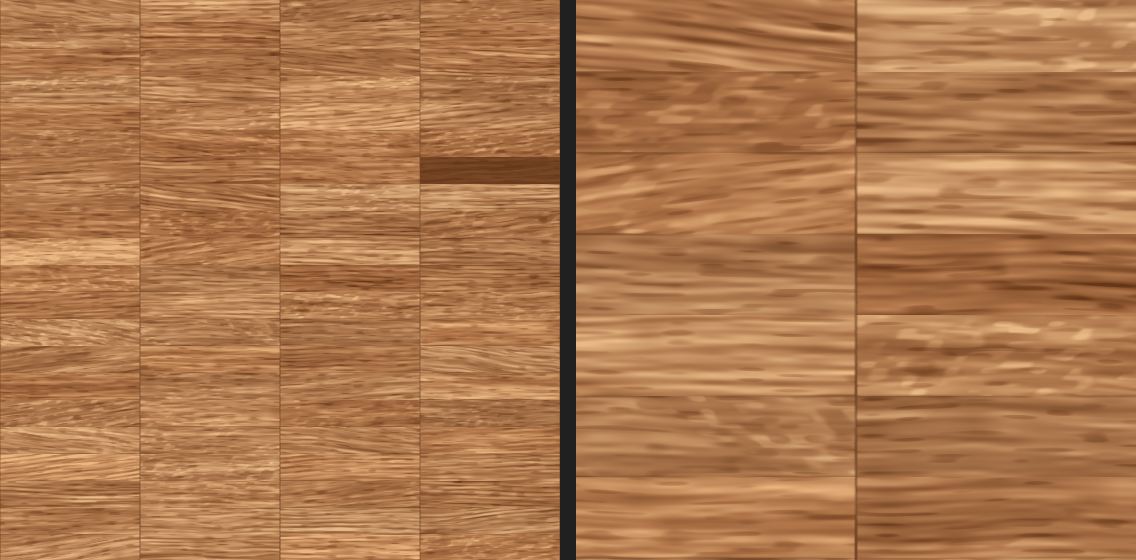
Left: the whole. Right: its middle third, enlarged.
This texture is drawn by a WebGL 1 fragment shader. Its source:

```glsl
precision highp float;

uniform vec2 u_resolution;

#define COLUMNS 4.0
#define ROWS 20.76
#define ROW_OFFSET 0.054
#define JOINT_WIDTH 0.0017
#define SEAM_WIDTH 0.0016
#define DARK_PLANK vec2(3.0, 14.0)
#define PALE_SHARE 0.10
#define GRAIN_CONTRAST 1.0
#define DARK_WOOD vec3(0.52, 0.32, 0.18)
#define MID_WOOD vec3(0.69, 0.47, 0.30)
#define PALE_WOOD vec3(0.88, 0.69, 0.49)

float hash(vec2 p) {
  vec3 q = fract(vec3(p.xyx) * 0.1031);
  q += dot(q, q.yzx + 33.33);
  return fract((q.x + q.y) * q.z);
}

float noise(vec2 p) {
  vec2 i = floor(p), f = fract(p);
  f = f * f * (3.0 - 2.0 * f);
  float low = mix(hash(i), hash(i + vec2(1.0, 0.0)), f.x);
  float high = mix(hash(i + vec2(0.0, 1.0)), hash(i + vec2(1.0, 1.0)), f.x);
  return mix(low, high, f.y);
}

// Noise centred on zero
float signedNoise(vec2 p) {
  return noise(p) - 0.5;
}

float lineCoverage(float dist, float width, float pixel) {
  return clamp((0.5 * width - dist) / pixel + 0.5, 0.0, 1.0);
}

// Tone offset of the figure inside one plank
float woodGrain(vec2 p, vec2 cell) {
  float cut = hash(cell + 31.7);
  float lean = 2.0 * hash(cell + 57.3) - 1.0;
  vec2 seed = 40.0 + 90.0 * vec2(hash(cell + 3.1), hash(cell + 8.9));

  // Tilt and bend the fibres
  vec2 q = p;
  q.y += 0.16 * lean * lean * lean * p.x;
  q.y += 0.005 * signedNoise(p * vec2(12.0, 20.0) + seed);

  // Broad bands, long streaks and fine fibres
  float tone = 0.20 * signedNoise(q * vec2(4.0, 48.0) + seed);
  tone += 0.38 * signedNoise(q * vec2(7.0, 150.0) + seed.yx);
  tone += 0.42 * signedNoise(q * vec2(14.0, 270.0) + seed);
  tone += 0.34 * signedNoise(q * vec2(50.0, 400.0) + seed.yx);

  // Growth rings with narrow dark lines on flat-cut planks
  float phase = 6.2832 * (q.y * mix(85.0, 125.0, cut) + 1.2 * noise(q * vec2(6.0, 40.0) + seed));
  float ring = 0.5 + 0.5 * sin(phase);
  float ringFade = noise(q * vec2(12.0, 70.0) + seed.yx);
  tone -= 0.50 * smoothstep(0.30, 0.75, cut) * ringFade * (ring * ring - 0.37);

  // Short thin pores
  float pores = noise(q * vec2(45.0, 330.0) + seed + 17.0);
  tone -= 0.28 * smoothstep(0.64, 0.90, pores);

  // Small slanted ray flecks on quarter-cut planks
  float slant = lean < 0.0 ? -0.7 : 0.7;
  vec2 ray = vec2(p.x + slant * p.y, p.y) * vec2(95.0, 250.0) + seed;
  float flecks = smoothstep(0.50, 0.85, noise(ray)) - 0.22;
  float patches = smoothstep(0.25, 0.70, noise(p * vec2(14.0, 30.0) + seed.yx));
  tone += 0.26 * flecks * patches * (1.0 - smoothstep(0.30, 0.55, cut));
  return tone;
}

vec3 woodColor(float tone) {
  vec3 lower = mix(DARK_WOOD, MID_WOOD, 2.0 * min(tone, 0.5));
  return mix(lower, PALE_WOOD, 2.0 * max(tone - 0.5, 0.0));
}

void main() {
  vec2 uv = gl_FragCoord.xy / u_resolution;
  vec2 pixel = 1.0 / u_resolution;
  vec2 grid = uv * vec2(COLUMNS, ROWS) + vec2(0.0, ROW_OFFSET);
  vec2 cell = floor(grid);
  float isDark = 1.0 - step(0.5, distance(cell, DARK_PLANK));

  // Tone of the whole plank, with some pale ones and a single dark one
  float tone = 0.53 + 0.27 * (hash(cell + 11.3) - 0.5);
  tone += 0.18 * step(1.0 - PALE_SHARE, hash(cell + 73.9));
  tone = mix(tone, -0.20, isDark);
  tone += GRAIN_CONTRAST * mix(1.0, 0.35, isDark) * woodGrain(uv, cell);

  vec3 color = woodColor(clamp(tone, -0.35, 1.08));
  color *= 1.0 + (hash(cell + 95.1) - 0.5) * vec3(0.02, -0.02, -0.06);

  // Faint broken seams between rows, a few of them pale
  vec2 edge = floor(grid + 0.5);
  vec2 edgeDist = abs(grid - edge) / vec2(COLUMNS, ROWS);
  float edgeKind = hash(vec2(cell.x, edge.y) + 23.0);
  float seam = lineCoverage(edgeDist.y, SEAM_WIDTH, pixel.y);
  seam *= smoothstep(0.25, 0.85, noise(vec2(uv.x * 26.0, edge.y * 7.0)));
  seam *= mix(0.25, 0.75, fract(edgeKind * 7.0));
  color = mix(color, edgeKind > 0.82 ? PALE_WOOD : DARK_WOOD * 0.9, seam);

  // Straight joints between columns
  float joint = lineCoverage(edgeDist.x, JOINT_WIDTH, pixel.x);
  joint *= mix(0.45, 1.0, noise(vec2(edge.x * 5.0, uv.y * 60.0)));
  color = mix(color, DARK_WOOD * 0.85, joint);

  gl_FragColor = vec4(color, 1.0);
}
```
